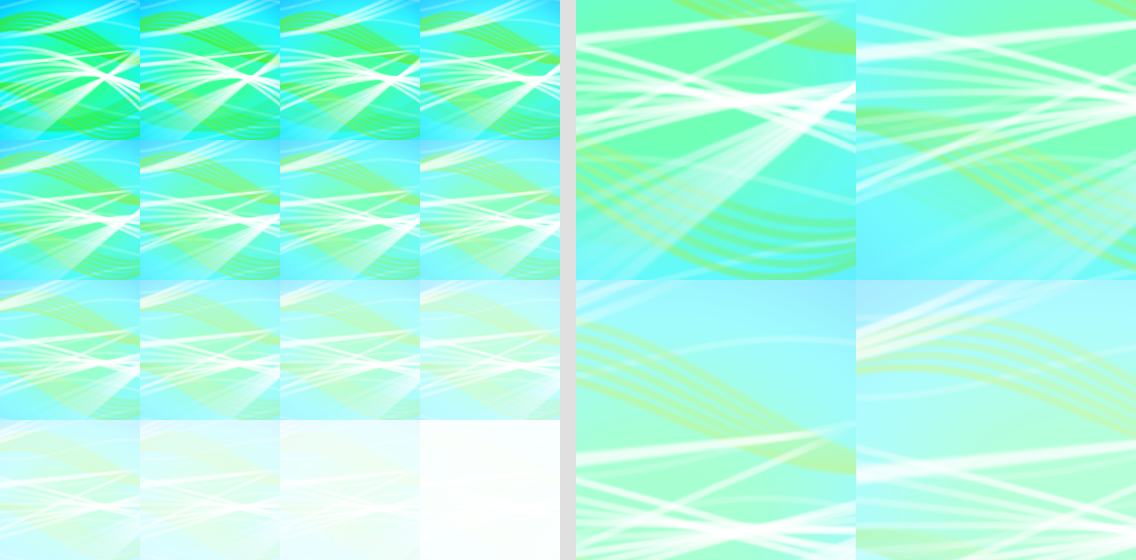
Left, the full canvas; right, a detail of the centre.
Reproduce this background procedurally as a WebGL 2 fragment shader.

```glsl
#version 300 es
precision highp float;

uniform vec2 u_resolution;
out vec4 fragColor;

const float GRID = 4.0;
const float LAST_FADE = 0.975;
const float RAY_DRIFT = 0.045;
const float STREAK_DRIFT = 0.055;
const int GREEN_STRANDS = 5;
const int FAN_STRANDS = 8;
const int RAYS = 5;
const int RIPPLES = 6;

const vec3 CENTRE_GREEN = vec3(0.17, 1.00, 0.57);
const vec3 EDGE_CYAN = vec3(0.09, 0.97, 0.99);
const vec3 CORNER_BLUE = vec3(0.00, 0.76, 1.00);
const vec3 STRAND_GREEN = vec3(0.16, 0.92, 0.12);
const vec3 STRAND_LIME = vec3(0.58, 0.94, 0.18);
const vec3 RAY_PALE = vec3(0.80, 0.96, 1.00);
const vec3 WHITE = vec3(1.0);

float hash(float n) {
    return fract(sin(n * 12.99 + 4.1) * 437.58);
}

// Soft line coverage from a vertical offset and the curve's slope
float strand(float offset, float slope, float width, float edge) {
    float d = abs(offset) * inversesqrt(1.0 + slope * slope);
    return 1.0 - smoothstep(width * 0.3, width + edge, d);
}

// Height and slope of a cosine wave
vec2 wave(float x, float base, float height, float crest, float freq) {
    float a = (x - crest) * freq;
    return vec2(base + height * cos(a), -height * freq * sin(a));
}

// Soft bump along a strand
float bump(float x, float centre, float reach) {
    return exp(-pow((x - centre) / reach, 2.0));
}

vec3 backdrop(vec2 p) {
    float r = length((p - vec2(0.53, 0.46)) * vec2(0.88, 1.12));
    vec3 c = mix(CENTRE_GREEN, EDGE_CYAN, smoothstep(0.12, 0.56, r));
    return mix(c, CORNER_BLUE, smoothstep(0.48, 0.80, r) * mix(0.5, 1.0, p.y));
}

vec3 frame(vec2 p, float k, float edge) {
    vec3 c = backdrop(p);
    float early = exp(-k * 0.28);

    // Faint ripples around the border
    for (int i = 0; i < RIPPLES; i++) {
        float n = float(i);
        vec2 w = wave(p.x, 0.03 + 0.19 * n, 0.07, hash(n) + k * 0.03, 3.0 + hash(n + 9.0));
        c = mix(c, WHITE, 0.22 * strand(p.y - w.x, w.y, 0.010, edge));
    }

    // Green wave bundles and the lower bowl
    for (int i = 0; i < GREEN_STRANDS; i++) {
        float n = float(i);
        float spread = (n - 2.0) * 0.032;
        vec2 top = wave(p.x, 0.70 + spread * 0.5, 0.15 + spread * 0.4, 0.18 + spread, 3.4);
        vec2 low = wave(p.x, 0.23 + spread * 0.6, 0.16 - spread * 0.4, spread - 0.02, 3.5);
        float bowl = 0.07 + 0.018 * n + (0.42 + 0.05 * n) * pow(p.x - 0.40 - k * 0.05, 2.0);
        float bowlSlope = 2.0 * (0.42 + 0.05 * n) * (p.x - 0.40 - k * 0.05);
        float weight = 0.35 + 0.45 * hash(n + 3.0);
        float width = 0.008 + 0.008 * hash(n + 5.0);
        vec3 lowTint = mix(STRAND_GREEN, STRAND_LIME, bump(p.x, 0.42, 0.25));
        vec3 topTint = mix(STRAND_GREEN, STRAND_LIME, 0.5 - 0.4 * early);
        c = mix(c, topTint, weight * strand(p.y - top.x, top.y, width, edge));
        c = mix(c, lowTint, 0.75 * weight * strand(p.y - low.x, low.y, width, edge));
        c = mix(c, STRAND_GREEN, 0.6 * early * weight * strand(p.y - bowl, bowlSlope, width, edge));
    }

    // White fan that straightens from frame to frame
    for (int i = 0; i < FAN_STRANDS; i++) {
        float n = float(i);
        float start = 0.66 - 0.062 * n - 0.006 * k;
        float rise = mix(-0.32, 0.28, n / float(FAN_STRANDS - 1)) + 0.06 * hash(n);
        float bend = 0.5 * early * (0.4 + hash(n + 2.0));
        float y = start + rise * p.x + bend * p.x * (0.75 - p.x);
        float slope = rise + bend * (0.75 - 2.0 * p.x);
        float glow = 0.25 + 0.5 * bump(p.x, 0.2 + 0.7 * hash(n + 7.0), 0.4);
        c = mix(c, WHITE, glow * strand(p.y - y, slope, 0.011, edge));
    }

    // Rays that widen away from a drifting waist
    float waist = 0.76 + RAY_DRIFT * k;
    for (int i = 0; i < RAYS; i++) {
        float n = float(i);
        float slope = 0.42 + 0.10 * n;
        float x = p.x - waist;
        float width = 0.009 + 0.055 * abs(x) * hash(n + 1.0);
        float glow = 0.65 * bump(x, -0.10, 0.50);
        c = mix(c, mix(WHITE, RAY_PALE, smoothstep(0.1, 0.5, -x)),
                glow * strand(p.y - 0.45 - slope * x, slope, width, edge));
    }

    // Upper streaks, sliding left
    for (int i = 0; i < 3; i++) {
        float n = float(i);
        float x = p.x - 0.55 + STREAK_DRIFT * k;
        float y = 0.82 + 0.025 * n + (0.24 + 0.06 * n) * x + 0.18 * x * x;
        float glow = 0.7 * bump(x, 0.0, 0.38);
        c = mix(c, WHITE, glow * strand(p.y - y, 0.3, 0.016, edge));
    }

    // Broad band and long diagonal shared by every frame
    float band = 0.535 + 0.11 * p.x;
    float bandWidth = mix(0.030, 0.008, p.x) * mix(0.45, 1.0, smoothstep(0.0, 9.0, k));
    float bandFade = 1.0 - smoothstep(0.82, 1.0, p.x);
    c = mix(c, WHITE, 0.75 * bandFade * strand(p.y - band, 0.11, bandWidth, edge));
    float diagonal = 0.22 + 0.43 * p.x;
    return mix(c, WHITE, 0.55 * bandFade * strand(p.y - diagonal, 0.43, 0.011, edge));
}

void main() {
    vec2 grid = gl_FragCoord.xy / u_resolution * GRID;
    vec2 cell = floor(grid);
    float index = (GRID - 1.0 - cell.y) * GRID + cell.x;
    float edge = GRID / min(u_resolution.x, u_resolution.y);
    float fade = LAST_FADE * index / (GRID * GRID - 1.0);
    fragColor = vec4(mix(frame(fract(grid), index, edge), WHITE, fade), 1.0);
}
```
